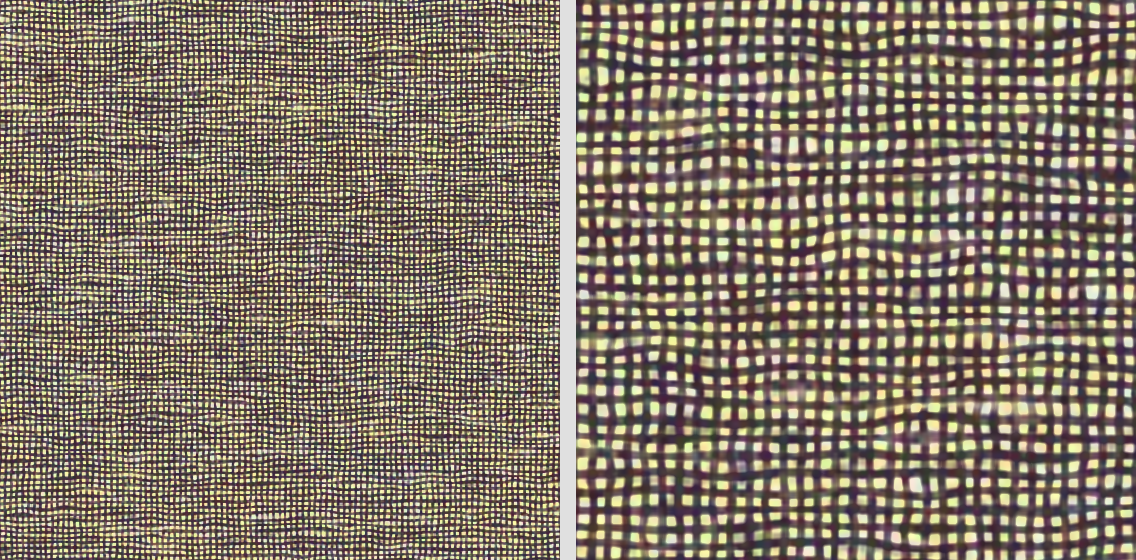
Left, the full canvas; right, a detail of the centre.
Reproduce this texture procedurally as a three.js fragment shader.

```glsl
// Coarse woven cloth: 96 by 96 cream stitches between dark threads, with slubs and tinted fibres.
varying vec2 vUv;

const float TAU = 6.2831853;

float hash(vec2 p) {
  vec3 q = fract(vec3(p.xyx) * 0.1031);
  q += dot(q, q.yzx + 33.33);
  return fract((q.x + q.y) * q.z);
}

// Smooth value noise from 0 to 1
float noise(vec2 p) {
  vec2 cell = floor(p);
  vec2 f = fract(p);
  f = f * f * (3.0 - 2.0 * f);
  return mix(mix(hash(cell), hash(cell + vec2(1.0, 0.0)), f.x),
             mix(hash(cell + vec2(0.0, 1.0)), hash(cell + 1.0), f.x), f.y);
}

// Noise centred on zero, from -1 to 1
float wobble(vec2 p) {
  return 2.0 * noise(p) - 1.0;
}

void main() {
  // Threads wander: rows sag more than columns
  vec2 weave = vUv * 96.0;
  weave.x += 0.2 * wobble(vUv * vec2(14.0, 9.0) + 3.0)
           + 0.14 * wobble(vUv * vec2(96.0, 60.0) + 17.0);
  weave.y += 0.4 * wobble(vUv * vec2(7.0, 14.0) + 41.0)
           + 0.3 * wobble(vUv * vec2(26.0, 70.0) + 67.0);

  // Thin horizontal slubs, which blur the columns where they are strong
  float slub = 0.5 * wobble(vec2(vUv.x * 13.0, weave.y * 1.1) + 101.0)
             + 0.5 * wobble(vec2(vUv.x * 30.0, weave.y * 1.5) + 151.0);
  float merge = smoothstep(0.2, 0.7, abs(slub));

  // Bright, nearly square stitches where the gaps of both thread sets cross
  vec2 gap = smoothstep(0.06, 0.84, 0.5 - 0.5 * cos(TAU * weave));
  gap.x = mix(gap.x, 0.55, 0.5 * merge);
  float tone = 0.02 + 0.76 * gap.x * gap.y + 0.14 * (gap.x + gap.y);

  // Uneven stitches, slub shading and fine grain
  tone *= 0.85 + 0.3 * hash(floor(weave) + 211.0);
  tone += 0.21 * slub;
  tone += 0.04 * wobble(vec2(weave.x, vUv.y * 12.0) + 251.0);
  tone += 0.2 * wobble(vUv * 250.0 + 307.0);
  tone = clamp(tone, 0.0, 1.0);

  // Plum shadow through taupe and khaki to pale cream
  vec3 color = mix(vec3(0.25, 0.19, 0.22), vec3(0.42, 0.36, 0.33), smoothstep(0.0, 0.34, tone));
  color = mix(color, vec3(0.63, 0.59, 0.46), smoothstep(0.25, 0.60, tone));
  color = mix(color, vec3(0.93, 0.93, 0.67), smoothstep(0.52, 0.92, tone));

  // Some stitches are whiter, and fibres carry red, green or violet tints
  float pale = smoothstep(0.45, 0.8, noise(weave * vec2(0.6, 1.0) + 353.0));
  color += vec3(-0.01, -0.02, 0.14) * pale * tone;
  vec3 tint = vec3(wobble(vUv * 210.0 + 401.0),
                   wobble(vUv * 210.0 + 449.0),
                   wobble(vUv * 210.0 + 499.0));
  color += 0.07 * tint;
  color += vec3(0.015, 0.0, -0.015) * wobble(vUv * vec2(9.0, 18.0) + 547.0);

  gl_FragColor = vec4(clamp(color, 0.0, 1.0), 1.0);
}
```
